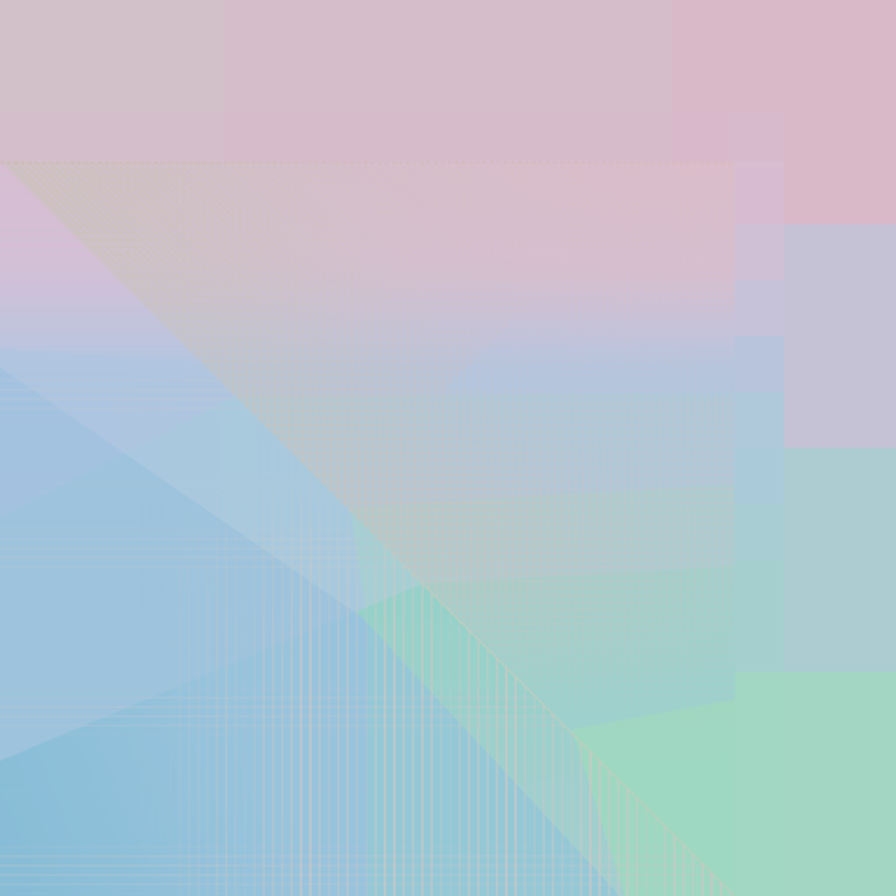
This background is drawn by a three.js fragment shader. Its source:

```glsl
varying vec2 vUv;

const float TAU = 6.28318;
const float PANEL = 0.82;

// 1 where d is positive, with a soft edge
float side(float d) {
  return smoothstep(-0.0015, 0.0015, d);
}

// Curved fold running from the left edge to the bottom
float foldLine(float x) {
  return x < 0.404 ? 0.59 - 0.69 * x : 0.311 - 1.08 * (x - 0.404);
}

// Slope that rises to a bend, then runs almost level
float ridge(float x, vec2 bend, float rise, float run) {
  float t = x - bend.x;
  return bend.y + (t < 0.0 ? rise : run) * t;
}

// Thin repeated line, count lines across the canvas
float threads(float t, float count) {
  return smoothstep(0.3, 0.95, sin(TAU * count * t));
}

// Facets of sky, water and meadow
vec3 facets(vec2 p) {
  float x = p.x;
  float y = p.y;
  float rightOfFold = side(y - foldLine(x));
  float aboveDiagonal = side(x + y - PANEL);

  // Sky
  float upper = side(y - ridge(x, vec2(0.26, 0.557), 0.52, 0.01));
  vec3 c = mix(vec3(0.66, 0.79, 0.865), vec3(0.69, 0.775, 0.875), upper);
  c = mix(c, vec3(0.74, 0.77, 0.875), smoothstep(0.57, 0.63, y));
  c = mix(c, vec3(0.83, 0.75, 0.84), smoothstep(0.6, 0.72, y));
  c = mix(c, vec3(0.85, 0.74, 0.82), smoothstep(0.7, 0.83, y) * 0.7);
  float band = side(0.611 - 0.06 * x - y) * (1.0 - smoothstep(0.1, 0.35, x));
  c = mix(c, vec3(0.67, 0.77, 0.88), 0.5 * band);

  // Blue facet left of the fold
  vec3 blue = mix(vec3(0.615, 0.765, 0.865), vec3(0.64, 0.76, 0.88), upper);
  c = mix(blue, c, rightOfFold);

  // Teal facet
  float teal = side(ridge(x, vec2(0.39, 0.434), 0.0, 0.06) - y)
             * side(x - 0.39 - 0.16 * (0.434 - y)) * rightOfFold;
  c = mix(c, vec3(0.65, 0.81, 0.83), teal);

  // Lower water and meadow
  vec3 water = mix(vec3(0.53, 0.74, 0.84), vec3(0.595, 0.765, 0.865),
                   smoothstep(-0.05, 0.4, x + 0.4 * y));
  water = mix(water, vec3(0.58, 0.785, 0.84), side(x - 0.41));
  vec3 slope = mix(vec3(0.63, 0.81, 0.81), vec3(0.59, 0.82, 0.79),
                   smoothstep(0.05, 0.32, y));
  slope = mix(slope, vec3(0.61, 0.82, 0.805), aboveDiagonal);
  float meadow = side(ridge(x, vec2(0.638, 0.186), 0.0, 0.185) - y)
               * side(x - 0.638 - 0.32 * (0.186 - y));
  slope = mix(slope, vec3(0.62, 0.845, 0.76), meadow);
  vec3 low = mix(water, slope, rightOfFold);
  return mix(c, low, side(ridge(x, vec2(0.473, 0.349), 0.419, 0.055) - y));
}

// Fine woven grain and threads over the panel
vec3 weave(vec3 c, vec2 p) {
  float d = p.x + p.y - PANEL;
  float aboveDiagonal = side(d);
  vec3 sand = mix(vec3(0.79, 0.765, 0.72), vec3(0.87, 0.735, 0.725),
                  smoothstep(0.15, 0.75, p.x));

  // Tint fades away from the diagonal and towards the meadow
  float cover = 0.2 + 0.3 * (1.0 - smoothstep(0.0, 0.4, d))
              + 0.2 * smoothstep(0.6, 0.8, p.y);
  cover *= smoothstep(0.16, 0.45, p.y);
  float notch = side(p.x - 0.5) * side(0.07 + p.x - p.y)
              * smoothstep(0.55, 0.57, p.y) * (1.0 - smoothstep(0.6, 0.68, p.y));
  cover *= 1.0 - 0.6 * notch;

  // Upright and level threads, with diagonal hatching higher up
  float drift = 0.5 + 0.5 * sin(23.0 * p.x + 2.0) * sin(31.0 * p.y);
  float upright = threads(p.x, 128.0);
  float level = threads(p.y, 126.0);
  float grid = mix(upright, level, 0.3 + 0.4 * drift);
  float hatch = threads(p.x + p.y, 126.0);
  float grain = mix(grid, hatch, 0.2 + 0.4 * smoothstep(0.5, 0.75, p.y));
  float strength = 0.6 * cover + 0.9 * grain * (cover + 0.1 * smoothstep(0.1, 0.3, p.y));
  c = mix(c, sand, aboveDiagonal * min(1.0, strength));

  // Vertical threads gather below the diagonal
  float beat = 0.6 + 0.4 * sin(41.0 * p.x) * sin(97.0 * p.x);
  float gather = smoothstep(0.13, 0.38, p.x) * (1.0 - smoothstep(0.25, 0.52, p.y));
  c = mix(c, vec3(0.80, 0.78, 0.77),
          0.75 * threads(p.x, 96.0) * beat * gather * (1.0 - aboveDiagonal));

  // Faint horizontal threads
  float rows = threads(p.y, 96.0);
  rows *= smoothstep(-0.2, 0.9, sin(53.0 * p.y) * sin(19.0 * p.y + 1.0));
  c = mix(c, vec3(0.77, 0.78, 0.80), 0.25 * rows * (1.0 - aboveDiagonal));

  // Bright seam along the lower diagonal and dashed top hem
  float seam = 1.0 - smoothstep(0.0, 0.003, abs(d));
  c = mix(c, vec3(0.78, 0.80, 0.73), 0.6 * seam * smoothstep(0.38, 0.5, p.x));
  float hem = side(p.y - PANEL + 0.003) * (0.5 + 0.5 * sin(TAU * 128.0 * p.x));
  return mix(c, vec3(0.82, 0.70, 0.68), 0.4 * hem);
}

// Coarse blocks around the panel
vec3 frame(vec2 p) {
  vec2 fine = (floor(p * 16.0) + 0.5) / 16.0;
  vec3 top = mix(vec3(0.825, 0.755, 0.79), vec3(0.835, 0.74, 0.79), side(p.x - 0.25));
  top = mix(top, vec3(0.85, 0.72, 0.78), side(p.x - 0.75));
  float lilac = side(0.875 - p.y) * side(0.875 - p.x);
  top = mix(top, vec3(0.845, 0.73, 0.81), lilac * (0.35 + 0.4 * side(p.x - 0.8125)));
  vec3 column = mix(vec3(0.64, 0.84, 0.765), vec3(0.68, 0.80, 0.82), side(p.y - 0.25));
  column = mix(column, vec3(0.77, 0.76, 0.83), side(p.y - 0.5));
  column = mix(column, vec3(0.85, 0.72, 0.78), side(p.y - 0.75));
  float blend = mix(0.55, 0.25, side(p.y - 0.375));
  vec3 c = mix(facets(fine), column, mix(blend, 1.0, side(p.x - 0.875)));
  return mix(c, top, side(p.y - PANEL));
}

void main() {
  float inside = side(PANEL - vUv.x) * side(PANEL - vUv.y);
  vec3 c = mix(frame(vUv), weave(facets(vUv), vUv), inside);
  gl_FragColor = vec4(c, 1.0);
}
```
